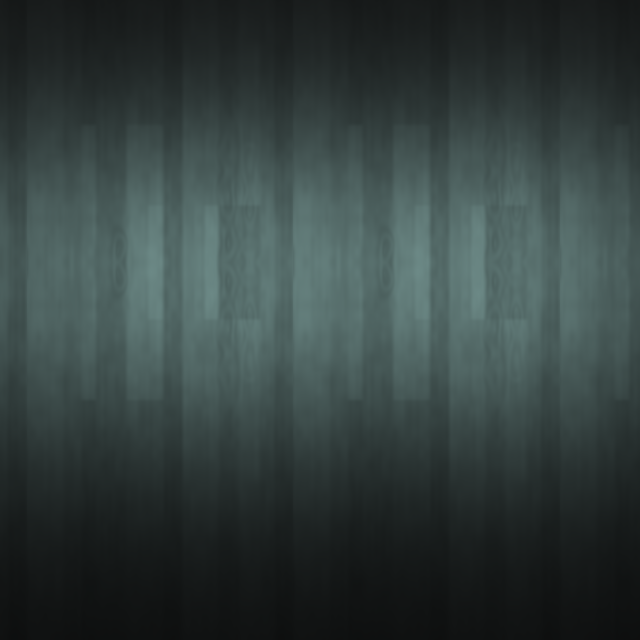
A three.js fragment shader for this texture:

```glsl
// Dark teal wooden boards lit by a soft horizontal band of light.
// Boards are soft boxes that repeat across and mirror about a level line;
// stretched value noise gives the grain, and a lopsided gaussian the glow.
varying vec2 vUv;

const float PERIOD = 0.41667;

float hash(vec2 p) {
  vec3 q = fract(vec3(p.xyx) * 0.1031);
  q += dot(q, q.yzx + 33.33);
  return fract((q.x + q.y) * q.z);
}

float noise(vec2 p) {
  vec2 i = floor(p), f = fract(p);
  f = f * f * (3.0 - 2.0 * f);
  return mix(mix(hash(i), hash(i + vec2(1.0, 0.0)), f.x),
             mix(hash(i + vec2(0.0, 1.0)), hash(i + 1.0), f.x), f.y);
}

// Soft coverage of a board from left to right, up to reach from the mirror line
float board(vec2 p, float left, float right, float reach) {
  float across = abs(mod(p.x - 0.5 * (left + right) + 0.5 * PERIOD, PERIOD) - 0.5 * PERIOD);
  float side = across - 0.5 * (right - left);
  return (1.0 - smoothstep(-0.0045, 0.0045, side))
       * (1.0 - smoothstep(-0.004, 0.004, p.y - reach));
}

// Brightness of the boards around 1
float boardTone(vec2 p) {
  float tone = 1.0;
  // Full-length boards
  tone += 0.05 * board(p, 0.0, 0.0573, 2.0);
  tone -= 0.04 * board(p, 0.0573, 0.086, 2.0);
  tone -= 0.13 * board(p, 0.086, 0.108, 2.0);
  tone -= 0.10 * board(p, 0.108, 0.156, 2.0);
  tone -= 0.05 * board(p, 0.156, 0.2135, 2.0);
  tone -= 0.12 * board(p, 0.2135, 0.2435, 2.0);
  tone += 0.05 * board(p, 0.2435, 0.2995, 2.0);
  tone -= 0.03 * board(p, 0.2995, 0.332, 2.0);
  tone += 0.06 * board(p, 0.332, 0.365, 2.0);
  tone -= 0.10 * board(p, 0.388, PERIOD, 2.0);
  // Shorter boards laid around the mirror line
  tone += 0.14 * board(p, 0.086, 0.108, 0.215);
  tone += 0.10 * board(p, 0.156, 0.2135, 0.215);
  tone += 0.08 * board(p, 0.190, 0.2135, 0.089);
  tone += 0.09 * board(p, 0.277, 0.2995, 0.089);
  tone -= 0.05 * board(p, 0.2995, 0.332, 0.089);
  tone -= 0.11 * board(p, 0.332, 0.365, 0.089);
  tone -= 0.03 * board(p, 0.030, 0.0573, 0.170);
  return tone;
}

// Nested ovals around a point, bent by noise and fading outward
float whorl(vec2 p, vec2 center) {
  vec2 d = (p - center) * vec2(60.0, 17.0);
  float radius = length(d) + 0.7 * noise(p * vec2(60.0, 35.0));
  return sin(radius * 9.0) * exp(-dot(d, d) * 0.9);
}

// Fine streaks, broad stains, flecks, and whorls on some boards
float grain(vec2 p) {
  float streaks = noise(p * vec2(170.0, 16.0)) - 0.5;
  float stains = noise(p * vec2(48.0, 22.0) + 17.0) - 0.5;
  float flecks = noise(p * vec2(100.0, 60.0) + 31.0) - 0.5;
  float whorls = 0.0;
  for (int i = 0; i < 3; i++) {
    float height = 0.075 * float(i);
    whorls += whorl(p, vec2(0.315, height + 0.03));
    whorls += 0.7 * whorl(p, vec2(0.348, height));
  }
  whorls += whorl(p, vec2(0.142, 0.015));
  return 0.055 * streaks + 0.07 * stains + 0.055 * flecks + 0.035 * whorls;
}

void main() {
  // Repeat across, mirror up and down
  vec2 p = vec2(mod(vUv.x - 0.0417, PERIOD), abs(vUv.y - 0.59));
  float tone = boardTone(p) + grain(p);

  // Band of light, longer below than above, dimmer toward the sides
  float rise = vUv.y - 0.575;
  float spread = mix(0.305, 0.262, smoothstep(-0.1, 0.1, rise));
  float glow = exp(-rise * rise / (spread * spread));
  glow *= 1.0 - 0.28 * smoothstep(0.25, 0.55, abs(vUv.x - 0.51));

  vec3 shade = vec3(0.062, 0.067, 0.067) * mix(1.0, tone, 0.7);
  shade *= 0.85 + 0.35 * vUv.y;
  vec3 color = shade + vec3(0.302, 0.395, 0.385) * glow * tone;
  gl_FragColor = vec4(color, 1.0);
}
```
